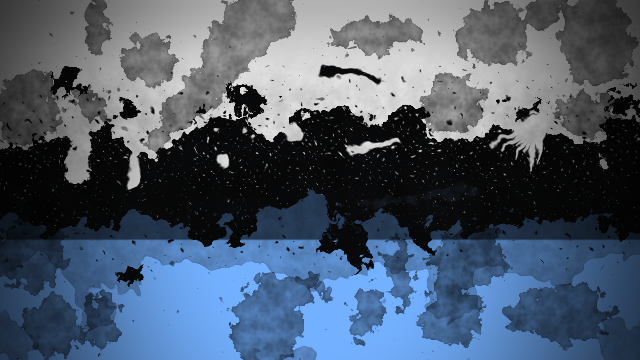
Reproduce this background procedurally as a Shadertoy shader.

```glsl
#define PAPER vec3(.88, .88, .88)
#define BLUE vec3(.45, .69, 1.)
#define INK vec3(.03, .032, .036)
#define GREY_EDGE .645
#define BLUE_EDGE .385
#define SEAM .334
#define ROUGHNESS .085
#define VIGNETTE .76
#define STAINS 10

// Stain centres (xy) and radii (zw)
const vec4 GREY_STAINS[STAINS] = vec4[STAINS](
    vec4(.42, .83, .075, .07), vec4(1.05, .905, .12, .05),
    vec4(1.37, .9, .10, .09), vec4(1.66, .89, .11, .12),
    vec4(1.26, .71, .09, .08), vec4(.07, .70, .09, .10),
    vec4(.27, .94, .04, .08), vec4(1.51, .97, .05, .05),
    vec4(1.63, .68, .08, .06), vec4(.25, .71, .05, .04));
const vec4 BLUE_STAINS[STAINS] = vec4[STAINS](
    vec4(.74, .09, .11, .11), vec4(.79, .19, .11, .05),
    vec4(.15, .09, .08, .08), vec4(.28, .10, .04, .08),
    vec4(1.03, .13, .04, .07), vec4(1.25, .13, .08, .09),
    vec4(1.56, .13, .13, .08), vec4(1.30, .28, .10, .09),
    vec4(1.11, .25, .04, .09), vec4(.09, .29, .09, .10));

vec2 hash2(vec2 c) {
    return fract(sin(vec2(dot(c, vec2(127.1, 311.7)), dot(c, vec2(269.5, 183.3)))) * 43758.5);
}

float sines(vec2 q) {
    float sum = 0., amp = .6;
    for (int i = 0; i < 5; i++) {
        q = mat2(.8, .6, -.6, .8) * q * 1.8 + 1.7;
        sum += amp * sin(q.x + 1.4 * sin(q.y * .7)) * sin(q.y + 1.2 * sin(q.x * .6));
        amp *= .58;
    }
    return sum;
}

float cellular(vec2 q) {
    float nearest = 2.;
    for (int k = 0; k < 9; k++) {
        vec2 c = floor(q) + vec2(k % 3 - 1, k / 3 - 1);
        nearest = min(nearest, length(c + hash2(c) - q));
    }
    return nearest;
}

float ellipse(vec2 p, vec2 c, vec2 r) {
    return (length((p - c) / r) - 1.) * min(r.x, r.y);
}

float capsule(vec2 p, vec2 a, vec2 b, float ra, float rb) {
    float t = clamp(dot(p - a, b - a) / dot(b - a, b - a), 0., 1.);
    return length(p - mix(a, b, t)) - mix(ra, rb, t);
}

float dip(float x, float c, float w) { return exp(-(x - c) * (x - c) / (w * w)); }

// Scattered drops, one in each cell; density shrinks them to nothing
float drops(vec2 p, float scale, float density) {
    vec2 q = mat2(.8, .6, -.6, .8) * p * scale, c = floor(q), h = hash2(c);
    vec2 o = q - c - .35 - .3 * h;
    float size = .3 * (density - hash2(c + 9.).x);
    return (length(o * vec2(1., 1. + h.y)) - size) / scale;
}

float stainDist(vec2 p, vec4 stains[STAINS]) {
    float d = 1.;
    for (int i = 0; i < STAINS; i++) d = min(d, ellipse(p, stains[i].xy, stains[i].zw));
    return d;
}

// Watery fill with a darker rim
float wash(float d, float mottle, float px) {
    float fill = smoothstep(px, -px, d);
    return fill * (.27 + .22 * mottle + .22 * exp(-abs(d) * 220.));
}

void mainImage(out vec4 fragColor, in vec2 fragCoord) {
    vec2 p = fragCoord / iResolution.xy * vec2(16. / 9., 1.);
    float px = 1.2 / iResolution.y;
    float rough = sines(p * 9.), fine = sines(p * 34.);
    vec2 w = p + .018 * vec2(sines(p * 13. + 4.), sines(p * 13. + 8.));
    float ragged = ROUGHNESS * rough + .03 * fine;
    float mottle = clamp(.5 + .6 * sines(p * 24. + 3.) - .4 * cellular(p * 60.) + .2, 0., 1.);

    // Grey field, broken by ink blots along its edge
    float edge = GREY_EDGE + .025 * dip(w.x, 1., .35)
        - .045 * (dip(w.x, .06, .13) + dip(w.x, .44, .08) + dip(w.x, 1.27, .1) + dip(w.x, 1.58, .08));
    float grey = w.y - edge + ragged;
    float blot = min(ellipse(w, vec2(.68, .72), vec2(.07, .06)), ellipse(w, vec2(.2, .79), vec2(.07, .06)));
    blot = min(blot, ellipse(w, vec2(1.47, .69), vec2(.08, .03)));
    blot = min(blot, ellipse(w, vec2(1.73, .72), vec2(.06, .05)));
    blot = min(blot + 1.2 * abs(ragged), capsule(w, vec2(.9, .81), vec2(1.06, .77), .014, .007));
    float nearEdge = dip(p.y, GREY_EDGE, .15);
    blot = min(blot, drops(w, 34., nearEdge * .75));
    grey = min(grey, blot);

    // Drips, a fan of splashes and loose paint
    float paint = min(capsule(w, vec2(.39, .68), vec2(.37, .5), .007, .011),
                      capsule(w, vec2(.22, .68), vec2(.22, .51), .026, .03) + .02 * abs(fine));
    paint = min(paint, capsule(w, vec2(.975, .585), vec2(1.1, .615), .014, .006));
    paint = min(paint, ellipse(w, vec2(.817, .622), vec2(.024)));
    paint = min(paint, ellipse(w, vec2(.612, .56), vec2(.016)));
    for (int i = 0; i < 8; i++) {
        float a = 3.5 + .17 * float(i), h = hash2(vec2(i, 3)).x;
        vec2 dir = vec2(cos(a), sin(a));
        paint = min(paint, capsule(w, vec2(1.5, .68), vec2(1.5, .68) + dir * (.08 + .11 * h), .014, .003));
    }
    paint = min(paint, drops(w, 28., .6 * dip(p.y, .64, .13)));
    paint = min(paint, drops(w + 3., 65., .5 * dip(p.y, .6, .16)));
    grey = max(grey, -paint);

    // Blue field, with an ink patch over its edge
    float top = BLUE_EDGE + .035 * dip(w.x, .82, .15) - .03 * dip(w.x, .48, .15) - .05 * dip(w.x, 1.24, .1);
    float blue = top - w.y + .8 * ragged;
    float patchDist = min(ellipse(w, vec2(.98, .32), vec2(.10, .075)), ellipse(w, vec2(.38, .23), vec2(.055, .032)));
    blue = min(blue, patchDist + .8 * abs(ragged));
    blue = min(blue, drops(w + 5., 30., .65 * dip(p.y, .34, .09)));
    blue = max(blue, -drops(w + 7., 40., .45 * dip(p.y, .39, .08)));

    // Watercolour stains
    float greyStain = min(stainDist(w, GREY_STAINS), capsule(w, vec2(.73, .97), vec2(.43, .59), .09, .025));
    greyStain = min(greyStain + .025 * fine, drops(w, 13., .35));
    float blueStain = min(stainDist(w, BLUE_STAINS) + .025 * fine, drops(w, 11., .3));
    float greyShade = 1. - wash(greyStain, mottle, px);
    float blueShade = 1. - wash(blueStain, mottle, px);
    blueShade *= 1. - .6 * wash(.05 - .12 * sines(p * 6. + 2.) - .25 * smoothstep(.2, .4, p.y), mottle, px);
    blueShade *= mix(1., .42, smoothstep(SEAM - px, SEAM + px, p.y));

    // Light, layers and faint streak over the ink
    vec3 greyColor = PAPER * greyShade * mix(1., .8, smoothstep(.78, 1., p.y));
    vec3 color = INK * (1. + .3 * rough);
    float streak = capsule(w, vec2(1.0, .435), vec2(1.31, .473), .006, .017);
    color += BLUE * .1 * smoothstep(px, -px, streak) * mottle;
    color = mix(color, greyColor * (1. - .15 * nearEdge * mottle), smoothstep(-px, px, grey));
    color = mix(color, BLUE * blueShade, smoothstep(-px, px, blue));
    float radius = length((p - vec2(.889, .5)) * vec2(1., .7));
    color *= 1. - VIGNETTE * smoothstep(.3, 1.1, radius);
    fragColor = vec4(color, 1.);
}
```
